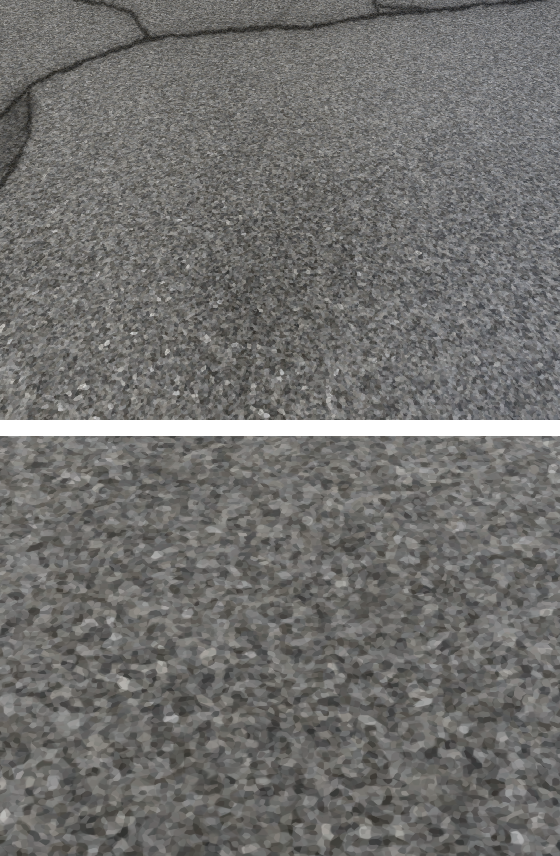
Top, the full canvas; bottom, a detail of the centre.
Give the GLSL for this texture, as a Shadertoy shader.

```glsl
// Worn grey asphalt seen at a slant, with speckled grit and dark branching cracks.

vec3 hash3(vec2 cell) {
    vec3 h = fract(cell.xyx * vec3(0.1031, 0.1030, 0.0973));
    h += dot(h, h.yxz + 33.33);
    return fract((h.xxy + h.yzz) * h.zyx);
}

// Soft cellular noise of stretched, randomly turned flakes: x = tone, y = pale chip, z = hue
vec3 grit(vec2 q) {
    vec2 cell = floor(q);
    vec3 sum = vec3(0.0);
    float total = 0.0;
    for (int j = -1; j <= 1; j++)
    for (int i = -1; i <= 1; i++) {
        vec2 id = cell + vec2(i, j);
        vec3 place = hash3(id);
        vec3 look = hash3(id + 71.7);
        vec2 d = q - id - 0.15 - 0.7 * place.xy;
        float angle = 3.1416 * place.z;
        vec2 axis = vec2(cos(angle), sin(angle));
        d = vec2(dot(d, axis) * 0.75, dot(d, vec2(-axis.y, axis.x)) * 1.35);
        float weight = exp(-16.0 * dot(d, d)) + 1e-5;
        sum += weight * vec3(look.x - 0.5, smoothstep(0.91, 0.99, look.y), look.z - 0.5);
        total += weight;
    }
    return sum / total;
}

// Layered sines, roughly -1 to 1
float waves(vec2 p) {
    float sum = 0.0, amp = 0.5;
    for (int i = 0; i < 5; i++) {
        sum += amp * sin(p.x + 1.7 * sin(p.y * 0.8 + float(i))) * cos(p.y - 0.6 * p.x);
        p = mat2(1.5, 1.2, -1.2, 1.5) * p + 2.3;
        amp *= 0.6;
    }
    return sum;
}

float segmentDistance(vec2 p, vec2 a, vec2 b) {
    vec2 ab = b - a;
    return length(p - a - ab * clamp(dot(p - a, ab) / dot(ab, ab), 0.0, 1.0));
}

float blob(vec2 p, vec2 centre, vec2 size) {
    vec2 d = (p - centre) / size;
    return exp(-dot(d, d));
}

// Distances to the cracks: x = main crack, y = thinner branches
vec2 crackDistance(vec2 p) {
    const vec2 trunk[9] = vec2[9](
        vec2(-0.01, 0.715), vec2(0.078, 0.80), vec2(0.226, 0.865), vec2(0.356, 0.91), vec2(0.573, 0.93),
        vec2(0.747, 0.937), vec2(0.92, 0.969), vec2(1.04, 0.976), vec2(1.30, 1.003));
    const vec4 branches[7] = vec4[7](
        vec4(0.356, 0.913, 0.31, 0.974), vec4(0.31, 0.974, 0.18, 1.003),
        vec4(0.90, 0.966, 0.88, 1.01), vec4(0.90, 0.985, 1.04, 0.978),
        vec4(0.07, 0.78, 0.066, 0.68), vec4(0.066, 0.68, 0.026, 0.59),
        vec4(0.026, 0.59, -0.01, 0.545));
    vec2 d = vec2(9.0);
    for (int i = 0; i < 8; i++) d.x = min(d.x, segmentDistance(p, trunk[i], trunk[i + 1]));
    for (int i = 0; i < 7; i++) d.y = min(d.y, segmentDistance(p, branches[i].xy, branches[i].zw));
    return d;
}

void mainImage(out vec4 fragColor, in vec2 fragCoord) {
    vec2 p = fragCoord / iResolution.y;

    // Slanted ground plane: grains shrink and flatten towards the top
    float nearness = 1.7 - p.y;
    vec2 ground = vec2(p.x - 0.667, 1.7) / nearness + 3.0;
    vec3 coarse = grit(ground * 135.0);
    vec3 fine = grit(ground * 235.0 + 40.0);

    // Broad stains and paler worn areas
    float stain = waves(p * vec2(5.0, 7.0) + 1.0);
    float tone = 0.435 + 0.018 * stain + 0.012 * waves(p * 23.0);
    tone -= 0.055 * blob(p, vec2(0.68, 0.36), vec2(0.24, 0.22));
    tone -= 0.045 * blob(p, vec2(0.57, 0.08), vec2(0.10, 0.22));
    tone += 0.035 * blob(p, vec2(1.15, 0.80), vec2(0.45, 0.22));
    tone += 0.025 * blob(p, vec2(0.25, 0.65), vec2(0.18, 0.25));

    // Grains, with more pale chips at the near left
    float contrast = mix(1.0, 0.75, smoothstep(0.3, 1.0, p.y));
    float chips = 0.08 + 0.15 * blob(p, vec2(0.30, 0.05), vec2(0.60, 0.45));
    tone += contrast * (0.21 * coarse.x + 0.19 * fine.x) + chips * coarse.y + 0.06 * fine.y;

    // Cracks: ragged cores inside soft dusty margins
    vec2 ragged = p + 0.006 * vec2(waves(p * 55.0), waves(p.yx * 48.0 + 4.0));
    vec2 d = crackDistance(ragged);
    float width = 0.0045 + 0.003 * waves(p * 31.0 + 2.0);
    float core = max(1.0 - smoothstep(width - 0.003, width + 0.004, d.x),
                     0.85 * (1.0 - smoothstep(width - 0.004, width + 0.003, d.y)));
    float margin = exp(-min(d.x, d.y * 1.2) / 0.014);
    float seam = segmentDistance(ragged, vec2(0.64, 0.935), vec2(0.71, 1.005));
    float hollow = 1.0 - smoothstep(0.015, 0.055, segmentDistance(ragged, vec2(0.05, 0.75), vec2(-0.01, 0.60)));
    tone *= 1.0 - 0.25 * margin - 0.2 * exp(-seam / 0.006);
    tone *= 1.0 - 0.25 * hollow;
    tone = mix(tone, 0.17 + 0.15 * fine.x, 0.85 * core);

    // Warm grey in the middle, cooler to the right, with faintly coloured grains
    float warmth = 0.012 - 0.022 * smoothstep(0.65, 1.3, p.x) + 0.025 * coarse.z;
    vec3 colour = tone + warmth * vec3(0.5, 0.15, -0.8);
    colour.r += 0.018 * fine.z;
    fragColor = vec4(clamp(colour, 0.0, 1.0), 1.0);
}
```
